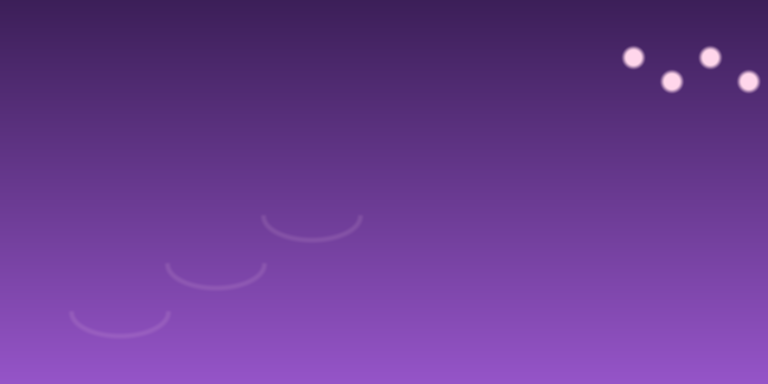
Give the GLSL for this background, as a Shadertoy shader.

```glsl
// A violet dusk gradient with a zigzag of soft pink dots at the upper right
// and a rising stair of faint bowl-shaped arcs at the lower left.
// Dots use circle distance; arcs use an approximate ellipse distance.

// Lengths are in canvas heights; the canvas spans 2 by 1.
const vec2 CANVAS = vec2(2.0, 1.0);

const vec3 SKY_TOP    = vec3(0.235, 0.120, 0.346);
const vec3 SKY_BOTTOM = vec3(0.585, 0.330, 0.784);

const vec3  DOT_COLOR  = vec3(1.0, 0.84, 0.92);
const int   DOT_COUNT  = 4;
const vec2  DOT_START  = vec2(1.65, 0.85);
const float DOT_STEP   = 0.1;
const float DOT_DROP   = 0.0625;
const float DOT_RADIUS = 0.026;
const float DOT_BLUR   = 0.008;

const vec3  ARC_COLOR   = vec3(1.0, 0.84, 0.92);
const int   ARC_COUNT   = 3;
const vec2  ARC_START   = vec2(0.3125, 0.1875);
const vec2  ARC_STEP    = vec2(0.25, 0.125);
const vec2  ARC_RADII   = vec2(0.126, 0.0628);
const float ARC_WIDTH   = 0.012;
const float ARC_OPACITY = 0.12;
const float ARC_CUT     = 0.006;

// First-order distance to an ellipse outline centred on the origin.
float ellipseDistance(vec2 p, vec2 radii) {
    vec2 q = p / radii;
    float len = length(q);
    return abs(len - 1.0) * len / max(length(q / radii), 1e-4);
}

// Lower half of a soft elliptical ring.
float bowlArc(vec2 p) {
    float line = 1.0 - smoothstep(0.0, ARC_WIDTH, ellipseDistance(p, ARC_RADII));
    return line * (1.0 - smoothstep(-ARC_CUT, ARC_CUT, p.y - 0.002));
}

float softDot(vec2 p) {
    return 1.0 - smoothstep(DOT_RADIUS - DOT_BLUR, DOT_RADIUS + DOT_BLUR, length(p));
}

void mainImage(out vec4 fragColor, in vec2 fragCoord) {
    vec2 uv = fragCoord / iResolution.xy;
    vec2 p = uv * CANVAS;

    vec3 color = mix(SKY_BOTTOM, SKY_TOP, uv.y);

    // Rising arcs
    float arcs = 0.0;
    for (int i = 0; i < ARC_COUNT; i++) {
        arcs = max(arcs, bowlArc(p - ARC_START - float(i) * ARC_STEP));
    }
    color = mix(color, ARC_COLOR, arcs * ARC_OPACITY);

    // Zigzag dots
    float dots = 0.0;
    for (int i = 0; i < DOT_COUNT; i++) {
        vec2 offset = vec2(float(i) * DOT_STEP, -float(i % 2) * DOT_DROP);
        dots = max(dots, softDot(p - DOT_START - offset));
    }
    color = mix(color, DOT_COLOR, dots);

    fragColor = vec4(color, 1.0);
}
```
